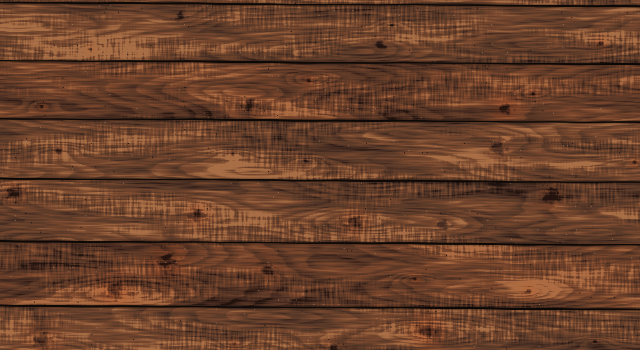
Reproduce this texture procedurally as a Shadertoy shader.

```glsl
vec2 hash2(vec2 p) {
    vec3 q = fract(p.xyx * vec3(.1031, .1030, .0973));
    q += dot(q, q.yzx + 33.33);
    return fract((q.xx + q.yz) * q.zy);
}

// Smooth cellular noise: soft distance to the nearest scattered point
float cells(vec2 p) {
    vec2 base = floor(p);
    float sum = 0.;
    for (int y = -1; y <= 1; y++)
    for (int x = -1; x <= 1; x++) {
        vec2 cell = base + vec2(x, y);
        sum += exp(-10. * length(cell + hash2(cell) - p));
    }
    return -log(sum) / 10.;
}

// Layered sines, each octave bent by the one before
float waves(vec2 p) {
    float sum = 0., amp = .5;
    for (int i = 0; i < 4; i++) {
        sum += amp * sin(p.x + 1.3 * sin(p.y)) * cos(p.y + .7 * sin(p.x));
        p = mat2(1.5, 1.1, -1.1, 1.5) * p + 2.7;
        amp *= .55;
    }
    return sum;
}

// Height of the joint above plank k
float seam(float k) {
    return .127 + .175 * k + .013 * sin(k * .785);
}

vec3 woodColor(float tone) {
    vec3 c = mix(vec3(.13, .075, .055), vec3(.27, .17, .13), smoothstep(0., .25, tone));
    c = mix(c, vec3(.36, .23, .16), smoothstep(.22, .44, tone));
    c = mix(c, vec3(.45, .27, .175), smoothstep(.44, .62, tone));
    return mix(c, vec3(.66, .43, .27), smoothstep(.6, .95, tone));
}

void mainImage(out vec4 fragColor, in vec2 fragCoord) {
    vec2 p = fragCoord / iResolution.y;
    float px = 1. / iResolution.y;
    float level = p.y + .006 * p.x + .0006 * sin(p.x * 9.) + .0004 * sin(p.x * 31.);

    // Plank index and distance to the nearest joint
    float id = 0., gap = 1.;
    for (float k = 0.; k < 6.; k++) {
        id += step(seam(k), level);
        gap = min(gap, abs(level - seam(k)));
    }
    vec2 local = vec2(p.x, level - seam(id - 1.));
    vec2 q = local + id * vec2(7.3, 3.71);

    // Knots, which also push the growth rings aside
    float knot = 0., halo = 0., bulge = 0.;
    for (float i = 0.; i < 5.; i++) {
        vec2 h = hash2(vec2(id * 7. + i, 3. + id));
        vec2 size = hash2(vec2(i + 11., id * 5.));
        vec2 d = local - vec2((i + h.x) * .37, .03 + .11 * h.y);
        float r = .006 + .018 * size.x * size.x;
        float e = length(d * vec2(.9, 1.)) * (1. + .8 * waves(d * 140. + i));
        knot = max(knot, smoothstep(r * 1.2, r * .2, e));
        halo = max(halo, size.y * exp(-dot(d, d) / (r * r * 6.)));
        bulge += exp(-dot(d * d, vec2(.12, 1.)) / (r * r * 7.));
    }

    // Long oval growth rings
    vec2 bent = q + vec2(0., .006 * waves(q * vec2(6., 20.)));
    float ring = cells(bent * vec2(1.2, 8.)) + .03 * cells(q * vec2(14., 70.)) - .2 * bulge;
    float phase = fract(ring * 11.);
    float grain = smoothstep(0., .6, phase) * smoothstep(1., .86, phase);

    // Pale leaf-shaped patches with a bright rim
    float gate = smoothstep(.08, .25, waves(q * vec2(3.1, 9.) + 4.));
    float leaf = smoothstep(.19, .175, ring) * gate;
    float rim = exp(-abs(ring - .19) * 90.) * (.2 + .8 * gate);

    // Fibres, straight upright saw marks and broad staining
    float fibre = cells(q * vec2(12., 170.)) - .3;
    float streak = cells(q * vec2(2.5, 50.)) - .3;
    float saw = cells(q * vec2(150., 16.) + .25 * waves(q * 9.)) - .3;
    float sawArea = smoothstep(-.2, .3, waves(q * vec2(4., 19.) + 9.));
    float stain = waves(q * vec2(2.2, 10.)) + .6 * waves(q * vec2(7., 34.) + 2.);

    float tone = .38 + .06 * sin(id * 2.4 + 1.) + .3 * stain;
    tone += .2 * (grain - .45) + .42 * fibre + .35 * streak;
    tone += .55 * saw * sawArea + .22 * leaf + .22 * rim;
    tone += .08 * halo - .5 * knot;
    vec3 color = woodColor(clamp(tone, 0., 1.));
    color *= mix(vec3(1), vec3(1.08, .93, .84), clamp(halo + .3 * sin(id * 1.9), 0., 1.));

    // Sparse pale chips and dark pits
    vec2 spot = floor(p * 75.), h = hash2(spot + 40.);
    float dotDist = length(fract(p * 75.) - .25 - .5 * h.yx) / 75.;
    float speck = smoothstep(.0016 + px * .5, .0016 - px * .5, dotDist);
    color = mix(color, vec3(.66, .52, .4), .6 * speck * step(.975, h.x));
    color = mix(color, vec3(.07, .05, .04), .8 * speck * step(h.x, .015));

    // Shaded plank edges and black joints
    color *= mix(.7, 1., smoothstep(.001, .01, gap));
    float width = .0023 + .0007 * sin(p.x * 5. + id);
    color = mix(vec3(.045, .03, .025), color, smoothstep(width - px * .5, width + px * .5, gap));
    fragColor = vec4(color, 1.);
}
```
